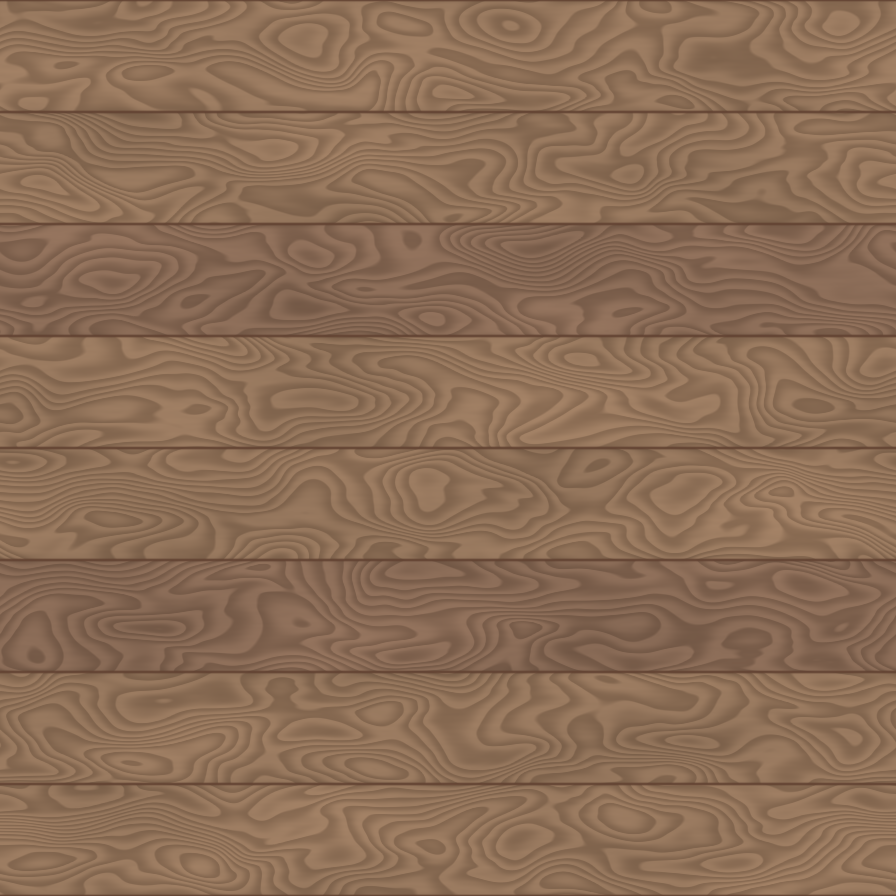
Reproduce this texture procedurally as a Shadertoy shader.

```glsl
// Eight full-width brown wood planks with contoured growth rings and thin dark seams.

const float PLANKS = 8.0;

float hash(vec2 p) {
    vec3 q = fract(vec3(p.xyx) * 0.1031);
    q += dot(q, q.yzx + 33.33);
    return fract((q.x + q.y) * q.z);
}

// Gradient at a lattice corner, dotted with the offset from it; wraps along x
float corner(vec2 cell, vec2 offset, float period) {
    float angle = 6.2832 * hash(vec2(mod(cell.x, period), cell.y + 40.0));
    return dot(vec2(cos(angle), sin(angle)), offset);
}

// Gradient noise, roughly -0.7 to 0.7
float noise(vec2 p, float period) {
    vec2 i = floor(p), f = fract(p);
    vec2 u = f * f * f * (f * (f * 6.0 - 15.0) + 10.0);
    vec2 e = vec2(1.0, 0.0);
    return mix(mix(corner(i, f, period), corner(i + e, f - e, period), u.x),
               mix(corner(i + e.yx, f - e.yx, period), corner(i + 1.0, f - 1.0, period), u.x), u.y);
}

// Height field whose integer contours are the growth rings
float ringHeight(float x, float v, float row) {
    float seed = row * 23.0;
    x += 0.035 * noise(vec2(x * 6.0, v * 2.0 + seed + 5.0), 6.0);
    v += 0.22 * noise(vec2(x * 9.0, v * 1.5 + seed + 11.0), 9.0);
    float h = 8.5 * noise(vec2(x * 5.0, v * 1.7 + seed), 5.0);
    h += 2.6 * noise(vec2(x * 11.0, v * 3.1 + seed + 70.0), 11.0);
    h += 0.35 * noise(vec2(x * 24.0, v * 9.0 + seed + 130.0), 24.0);
    return h + v * mix(2.0, 5.0, hash(vec2(row, 7.0)));
}

void mainImage(out vec4 fragColor, in vec2 fragCoord) {
    vec2 uv = fragCoord / iResolution.xy;
    float row = floor(uv.y * PLANKS);
    float v = fract(uv.y * PLANKS);

    // Growth rings: slow darkening, then a crisp edge
    float h = ringHeight(uv.x, v, row);
    float blur = fwidth(h);
    float phase = fract(h);
    float edge = clamp(blur, 0.12, 0.45);
    float ring = smoothstep(0.1, 1.0 - edge, phase) * (1.0 - smoothstep(1.0 - edge, 1.0, phase));
    ring = mix(ring, 0.42, smoothstep(0.3, 0.9, blur));

    // Every third plank is darker and redder, the others vary slightly
    float darkPlank = step(1.5, mod(row, 3.0));
    vec3 wood = mix(vec3(0.592, 0.470, 0.368), vec3(0.548, 0.427, 0.345), darkPlank);
    wood *= 0.985 + 0.03 * hash(vec2(row, 3.0));

    // Broad stains, growth rings and fine fibres
    float stain = noise(vec2(uv.x * 4.0, v * 1.3 + row * 19.0 + 300.0), 4.0);
    float fibre = noise(vec2(uv.x * 18.0, uv.y * 170.0), 18.0)
                + 0.6 * noise(vec2(uv.x * 50.0, uv.y * 256.0 + 90.0), 50.0);
    wood *= 1.0 + 0.09 * stain + 0.022 * fibre;
    wood *= mix(vec3(1.025), vec3(0.865, 0.85, 0.835), ring);

    // Seams between planks, with a soft shaded border
    float seamDistance = abs(fract(uv.y * PLANKS + 0.5) - 0.5) / PLANKS;
    float pixel = 1.0 / iResolution.y;
    float seam = 1.0 - smoothstep(0.0012 - 0.5 * pixel, 0.0012 + pixel, seamDistance);
    wood *= 1.0 - 0.09 * exp(-seamDistance * 350.0);
    wood = mix(wood, vec3(0.385, 0.260, 0.195), 0.85 * seam);

    fragColor = vec4(wood, 1.0);
}
```
